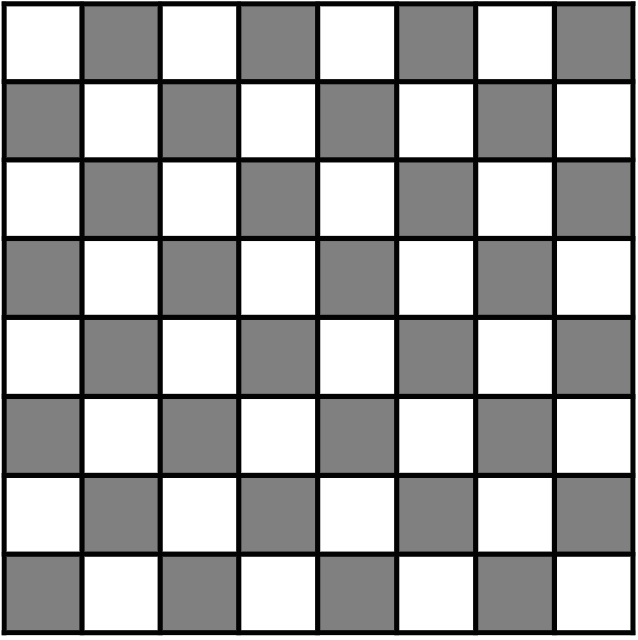
A Shadertoy shader for this pattern:

```glsl
// Eight by eight checkerboard of white and grey squares, ruled and framed in black.

const int   CELLS      = 8;                     // squares per side
const vec2  FIRST_LINE = vec2(0.0064, 0.0059);  // left and top frame line centres
const vec2  LAST_LINE  = vec2(0.9922, 0.9887);  // right and bottom frame line centres
const float LINE_WIDTH = 0.0081;
const float BOW        = 0.0014;                // slight unevenness of the ruling
const float SKEW       = 0.0008;
const vec3  LIGHT      = vec3(1.0);
const vec3  DARK       = vec3(0.5);
const vec3  INK        = vec3(0.01);
const float PI         = 3.14159265;

// Centre of ruled line i along both axes; the frame lines stay fixed.
vec2 lineCentre(int i) {
    float t = float(i) / float(CELLS);
    float drift = BOW * sin(PI * t) + SKEW * sin(2.0 * PI * t);
    return mix(FIRST_LINE, LAST_LINE, t) - drift;
}

// Smooth coverage of a signed distance, one pixel wide.
vec2 coverage(vec2 signedDistance, vec2 pixel) {
    return clamp(0.5 - signedDistance / pixel, 0.0, 1.0);
}

void mainImage(out vec4 fragColor, in vec2 fragCoord) {
    vec2 pixel = 1.0 / iResolution.xy;
    vec2 uv = fragCoord * pixel;
    uv.y = 1.0 - uv.y;                          // rows count from the top

    // Distance to the nearest line, and lines passed, on each axis
    vec2 nearest = vec2(1.0);
    vec2 passed = vec2(0.0);
    for (int i = 0; i <= CELLS; i++) {
        vec2 offset = uv - lineCentre(i);
        nearest = min(nearest, abs(offset));
        passed += step(0.0, offset);
    }

    // Alternating squares
    float checker = mod(passed.x + passed.y, 2.0);
    vec3 color = mix(LIGHT, DARK, checker);

    // Ruled lines over the squares
    vec2 ruled = coverage(nearest - 0.5 * LINE_WIDTH, pixel);
    color = mix(color, INK, max(ruled.x, ruled.y));

    // Plain margin outside the frame
    vec2 middle = 0.5 * (FIRST_LINE + LAST_LINE);
    vec2 halfSize = 0.5 * (LAST_LINE - FIRST_LINE + LINE_WIDTH);
    vec2 inside = coverage(abs(uv - middle) - halfSize, pixel);
    color = mix(LIGHT, color, inside.x * inside.y);

    fragColor = vec4(color, 1.0);
}
```
